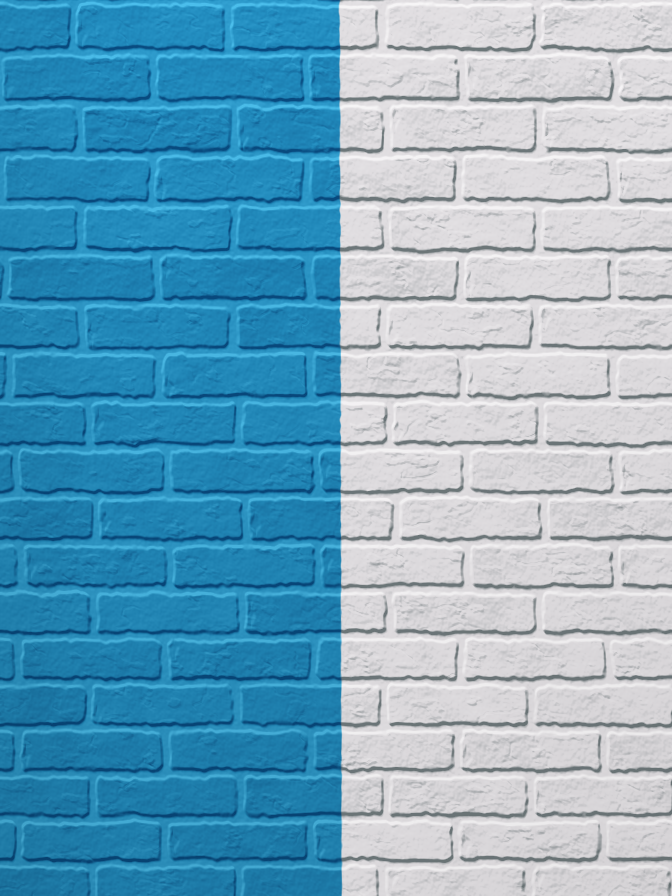
Reproduce this texture procedurally as a Shadertoy shader.

```glsl
// Painted brick wall in running bond, blue on the left and white on the right.
// A height field of rounded bricks, chips and creases is lit from above by
// comparing each point with its neighbour towards the light.

float hash(vec2 p) {
    vec3 q = fract(p.xyx * vec3(0.1031, 0.1030, 0.0973));
    q += dot(q, q.yzx + 33.33);
    return fract((q.x + q.y) * q.z);
}

float noise(vec2 p) {
    vec2 i = floor(p), f = fract(p);
    f = f * f * (3.0 - 2.0 * f);
    return mix(mix(hash(i), hash(i + vec2(1, 0)), f.x),
               mix(hash(i + vec2(0, 1)), hash(i + vec2(1, 1)), f.x), f.y);
}

float fbm(vec2 p) {
    float sum = 0.0, gain = 0.5;
    for (int i = 0; i < 4; i++) {
        sum += gain * noise(p);
        p = mat2(1.6, 1.2, -1.2, 1.6) * p + 17.3;
        gain *= 0.5;
    }
    return sum;
}

// Brick under p: xy = offset from its centre, zw = half size; id = column, row
vec4 brickAt(vec2 p, out vec2 id) {
    // Courses get thinner towards the bottom
    float course = (43.6 - sqrt(1901.0 - 0.64 * (p.y - 44.0))) / 0.32;
    float row = floor(course) + 1.0;
    float tall = 43.6 - 0.32 * course;
    float wide = 132.5 - 0.45 * row;
    float drift = (row - 9.3) / 2.5;
    float start = 329.0 + 8.0 * exp(-drift * drift) + 0.5 * wide * mod(row, 2.0);
    start += 4.0 * (hash(vec2(row, 5.0)) - 0.5);
    float column = (p.x - start) / wide;
    id = vec2(floor(column), row);
    vec2 size = vec2(wide, tall);
    return vec4((fract(vec2(column, course)) - 0.5) * size, 0.5 * size);
}

// x = height, y = brick coverage
vec2 relief(vec2 p) {
    // Uneven edges
    vec2 bent = p + 3.0 * (vec2(noise(p / 23.0), noise(p / 19.0 + 40.0)) - 0.5);
    bent += 2.2 * (vec2(noise(p / 6.0 + 9.0), noise(p / 5.0 + 70.0)) - 0.5);
    vec2 id;
    vec4 b = brickAt(bent, id);
    float corner = 4.0;
    vec2 q = abs(b.xy) - b.zw + vec2(3.6, 3.4) + corner;
    float edge = length(max(q, 0.0)) + min(max(q.x, q.y), 0.0) - corner;
    float brick = 1.0 - smoothstep(-1.8, 1.6, edge);

    // Broken corner near the left end of some bricks
    vec2 dent = b.xy - vec2(8.0 - b.z, (hash(id + 3.0) - 0.5) * b.w);
    float dented = step(0.6, hash(id + 11.0));
    float chip = dented * (1.0 - smoothstep(2.0, 6.0, abs(dent.x) + 0.5 * abs(dent.y)));

    // Flakes, creases and grain on the brick face
    float rough = 0.45 + 0.9 * noise(p / 45.0 + id * 3.7);
    vec2 s = p + id * 31.0;
    float flake = smoothstep(0.58, 0.70, fbm(s / vec2(17.0, 9.0)));
    float crease = 1.0 - smoothstep(0.0, 0.05, abs(fbm(s / vec2(30.0, 17.0) + 8.0) - 0.46));
    float face = 0.24 * flake - 0.17 * crease * smoothstep(0.45, 0.65, noise(s / 15.0));
    face += 0.42 * fbm(s / vec2(15.0, 10.0) + 50.0);
    float grain = 0.13 * noise(p / 3.2) + 0.08 * noise(p / 1.9 + 30.0);
    return vec2(brick * (1.0 + rough * face - 0.5 * chip) + grain, brick);
}

vec3 tone(float light, vec3 dark, vec3 base, vec3 bright) {
    return light < 0.0 ? mix(base, dark, min(-light, 1.0))
                       : mix(base, bright, min(light, 1.0));
}

void mainImage(out vec4 fragColor, in vec2 fragCoord) {
    // Wall units: 576 wide, 768 tall, y running downwards
    vec2 uv = fragCoord / iResolution.xy;
    vec2 p = vec2(uv.x, 1.0 - uv.y) * vec2(576.0, 768.0);
    float down = 1.0 - uv.y;

    // Slope towards the light plus a soft shadow below the bricks
    vec2 here = relief(p);
    vec2 toLight = vec2(-0.45, -1.0);
    float slope = here.x - relief(p + 2.0 * toLight).x;
    float shadow = max(0.0, relief(p + 3.8 * toLight).x - here.x - 0.2);
    float light = 1.1 * slope - 0.3 * shadow;
    light += 0.22 * (fbm(p / 28.0) - 0.47);
    float mortar = 1.0 - here.y;

    vec2 id;
    brickAt(p, id);
    float brickTone = 0.16 * (hash(id + 21.0) - 0.5) * here.y;

    // Two coats of paint
    vec3 blue = tone(light * 1.1 + brickTone + 0.32 * mortar - 0.02,
        vec3(0.03, 0.28, 0.48), vec3(0.125, 0.525, 0.715), vec3(0.28, 0.71, 0.88));
    blue *= mix(1.05, 0.93, down) * mix(0.96, 1.0, smoothstep(0.0, 0.2, uv.x));
    vec3 white = tone(light * 1.15 + 0.5 * brickTone + 0.05 * mortar,
        vec3(0.42, 0.46, 0.47), vec3(0.865, 0.855, 0.867), vec3(0.95, 0.945, 0.95));
    white *= mix(1.015, 0.975, down * uv.x * 1.4);

    // Slightly ragged paint line
    float line = 291.0 + 2.0 * down + 1.4 * (noise(p / 5.0) - 0.5);
    float soft = 576.0 / iResolution.x;
    vec3 colour = mix(blue, white, smoothstep(-soft, soft, p.x - line));
    fragColor = vec4(clamp(colour, 0.0, 1.0), 1.0);
}
```
